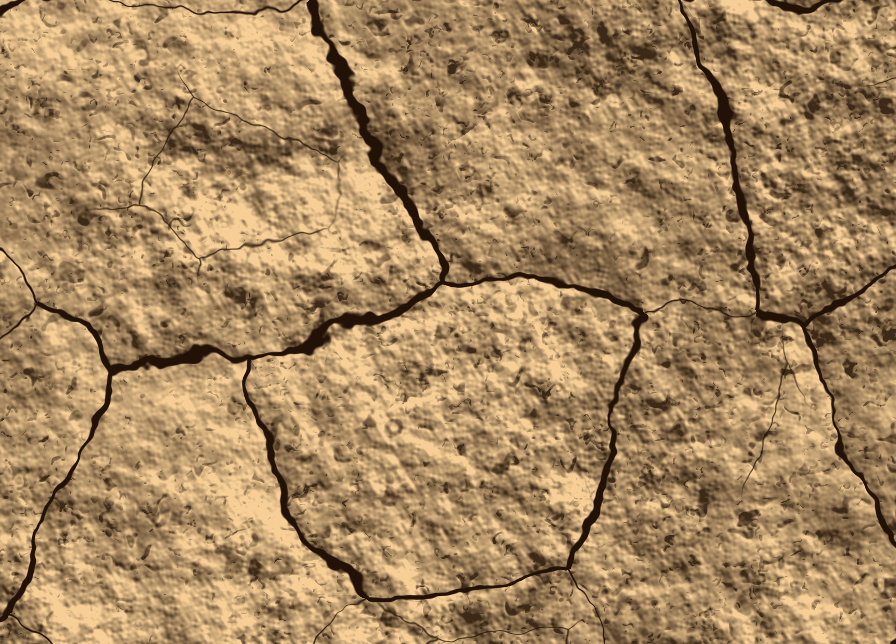
This texture is drawn by a Shadertoy shader. Its source:

```glsl
// Dry cracked earth: pitted, grainy tan soil split by dark fissures in low sunlight.

const vec3 SHADOW_SOIL = vec3(0.20, 0.13, 0.07);
const vec3 SUNLIT_SOIL = vec3(0.91, 0.76, 0.55);
const vec2 SUN = vec2(0.53, 0.85);

float hash(vec2 p) {
    vec3 q = fract(p.xyx * 0.1031);
    q += dot(q, q.yzx + 33.33);
    return fract((q.x + q.y) * q.z);
}

vec2 hash2(vec2 p) {
    return vec2(hash(p + 11.5), hash(p + 47.25));
}

float noise(vec2 p) {
    vec2 i = floor(p), f = fract(p);
    f = f * f * (3.0 - 2.0 * f);
    return mix(mix(hash(i), hash(i + vec2(1, 0)), f.x),
               mix(hash(i + vec2(0, 1)), hash(i + vec2(1, 1)), f.x), f.y);
}

vec2 wobble(vec2 p) {
    return vec2(noise(p + 3.7), noise(p + 91.3)) - 0.5;
}

// Sunlit minus shaded slopes, summed over lumps, clods and grains
float relief(vec2 p) {
    float light = 0.0, freq = 7.0;
    mat2 turn = mat2(1.0);
    for (int i = 0; i < 5; i++) {
        float weight = 0.5 - 0.07 * abs(float(i) - 2.7);
        vec2 q = p * freq;
        light += weight * (noise(turn * (q - 0.35 * SUN) + 19.0 * float(i))
                         - noise(turn * (q + 0.35 * SUN) + 19.0 * float(i)));
        turn *= mat2(0.8, 0.6, -0.6, 0.8);
        freq *= 2.25;
    }
    return light;
}

// Scattered ragged pits: dark hollow with a lit far rim
float pits(vec2 p, float scale, float chance) {
    vec2 q = p * scale + 0.9 * wobble(p * scale * 2.3);
    vec2 cell = floor(q);
    float tone = 0.0;
    for (int y = -1; y <= 1; y++)
    for (int x = -1; x <= 1; x++) {
        vec2 id = cell + vec2(x, y);
        vec2 r = q - id - hash2(id);
        float size = mix(0.13, 0.42, pow(hash(id + 5.5), 1.5));
        float d = length(r * vec2(0.85, 1.15)) / size;
        float present = step(hash(id + 71.5), chance);
        float hollow = 1.0 - smoothstep(0.45, 1.05, d);
        float rim = exp(-8.0 * (d - 1.1) * (d - 1.1)) * dot(r, -SUN) / (length(r) + 0.01);
        tone += present * (0.1 * rim - mix(0.25, 0.5, hash(id + 23.5)) * hollow);
    }
    return max(tone, -0.55);
}

// Voronoi border: x = distance, y = strength of that border, zw = direction to it
vec4 fissure(vec2 p) {
    vec2 cell = floor(p), f = fract(p), nearId = vec2(0), nearest = vec2(9);
    for (int y = -1; y <= 1; y++)
    for (int x = -1; x <= 1; x++) {
        vec2 g = vec2(x, y);
        vec2 r = g + 0.1 + 0.8 * hash2(cell + g) - f;
        if (dot(r, r) < dot(nearest, nearest)) { nearest = r; nearId = g; }
    }
    vec4 border = vec4(9, 0, 0, 1);
    for (int y = -2; y <= 2; y++)
    for (int x = -2; x <= 2; x++) {
        vec2 g = nearId + vec2(x, y);
        if (x == 0 && y == 0) continue;
        vec2 r = g + 0.1 + 0.8 * hash2(cell + g) - f;
        vec2 n = normalize(r - nearest);
        float d = dot(0.5 * (nearest + r), n);
        if (d < border.x) border = vec4(d, hash(2.0 * cell + g + nearId + 7.5), n);
    }
    return border;
}

void mainImage(out vec4 fragColor, in vec2 fragCoord) {
    vec2 p = fragCoord / iResolution.y;
    float soft = 1.0 / iResolution.y;

    // Broad tone, diagonal ridges and surface relief
    float rough = mix(0.65, 1.3, noise(p * 3.1 + 8.0));
    float tone = 0.72 + 0.24 * (noise(p * 2.2 + 4.0) - 0.5) + 0.07 * (0.6 - p.x);
    tone += 0.2 * (noise(vec2(5.0 * (p.x - p.y), 13.0 * (p.x + p.y)) + wobble(p * 9.0)) - 0.5);
    tone += rough * relief(p);

    // Large and small pits, gathered in patches
    float patchy = smoothstep(0.2, 0.75, noise(p * 4.3 + 30.0));
    tone += pits(p, 25.0, mix(0.3, 0.75, patchy));
    tone += 0.8 * pits(p + 3.0, 58.0, mix(0.15, 0.5, patchy));

    // Main fissures with sloping, sun-shaded banks
    vec2 bent = p + 0.16 * wobble(p * 3.0) + 0.04 * wobble(p * 11.0)
              + 0.012 * wobble(p * 38.0) + 0.005 * wobble(p * 95.0);
    vec4 edge = fissure(bent * 2.0 + 5.0);
    float d = edge.x / 2.0;
    float strength = smoothstep(0.1, 0.6, edge.y);
    tone += strength * 0.28 * dot(edge.zw, SUN) * exp(-d / 0.03);
    float width = mix(0.0008, 0.0046, strength) * (0.45 + 1.1 * noise(p * 17.0));
    float crack = 1.0 - smoothstep(width - soft, width + soft, d);

    // Broken hairline cracks
    float hair = fissure(bent * 3.3 + 41.0).x / 3.3;
    float broken = smoothstep(0.54, 0.64, noise(p * 2.7 + 60.0));
    crack = max(crack, 0.8 * broken * (1.0 - smoothstep(0.0012 - soft, 0.0012 + soft, hair)));

    tone = mix(clamp(tone, 0.05, 1.08), -0.1, crack);
    fragColor = vec4(mix(SHADOW_SOIL, SUNLIT_SOIL, tone), 1.0);
}
```
